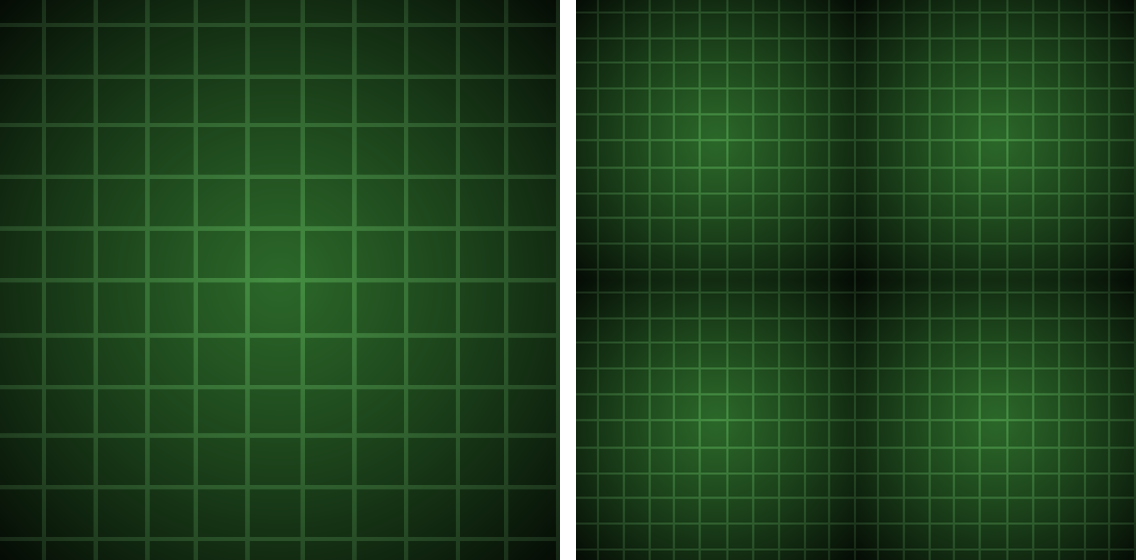
Left: one tile. Right: repeated 2 by 2.
Reproduce this pattern procedurally as a three.js fragment shader.

```glsl
// A dark green radar-style grid: eleven thin, paler lines each way over a
// radial glow that fades to near black in the corners. Lines sit on a coarse
// lattice, so their spacing varies slightly; distances wrap at the edges.

varying vec2 vUv;

const int   LINE_COUNT  = 11;                     // lines across and up
const vec2  FIRST_LINE  = vec2(0.0785, 0.0375);   // centre of line zero
const float LATTICE     = 0.00616;                // one lattice step
const float CELL_STEPS  = 15.0;                   // usual cell, in steps
const float LINE_WIDTH  = 0.0078;
const float EDGE_SOFT   = 0.0014;
const vec3  FILL_COLOR  = vec3(0.170, 0.405, 0.162);
const vec3  LINE_GLOW   = vec3(0.100, 0.155, 0.100);
const float GLOW_FLOOR  = 0.62;                   // line glow left in the dark
const vec2  FALLOFF     = vec2(0.914, 0.494);     // linear, quadratic

// Offset of a line from line zero; two of every six lines sit one step back.
float lineOffset(float index) {
  float phase = mod(index, 6.0);
  float setBack = step(2.5, phase) - step(4.5, phase);
  return (index * CELL_STEPS - setBack) * LATTICE;
}

// Distance to the nearest vertical (x) and horizontal (y) line, wrapped.
vec2 lineDistance(vec2 p) {
  vec2 nearest = vec2(1.0);
  for (int i = 0; i < LINE_COUNT; i++) {
    vec2 delta = p - FIRST_LINE - lineOffset(float(i));
    nearest = min(nearest, abs(fract(delta + 0.5) - 0.5));
  }
  return nearest;
}

// Brightness of the radial glow: 1 at the centre, dim in the corners.
float radialGlow(vec2 p) {
  float r = length(p - 0.5);
  return max(1.0 - FALLOFF.x * r - FALLOFF.y * r * r, 0.0);
}

void main() {
  float glow = radialGlow(vUv);

  // Crossings keep the same brightness as the lines.
  vec2 toLine = lineDistance(vUv);
  float halfWidth = 0.5 * LINE_WIDTH;
  float lineMask = 1.0 - smoothstep(halfWidth - 0.5 * EDGE_SOFT,
                                    halfWidth + 0.5 * EDGE_SOFT,
                                    min(toLine.x, toLine.y));

  vec3 color = FILL_COLOR * glow;
  color += LINE_GLOW * mix(GLOW_FLOOR, 1.0, glow) * lineMask;
  gl_FragColor = vec4(color, 1.0);
}
```
